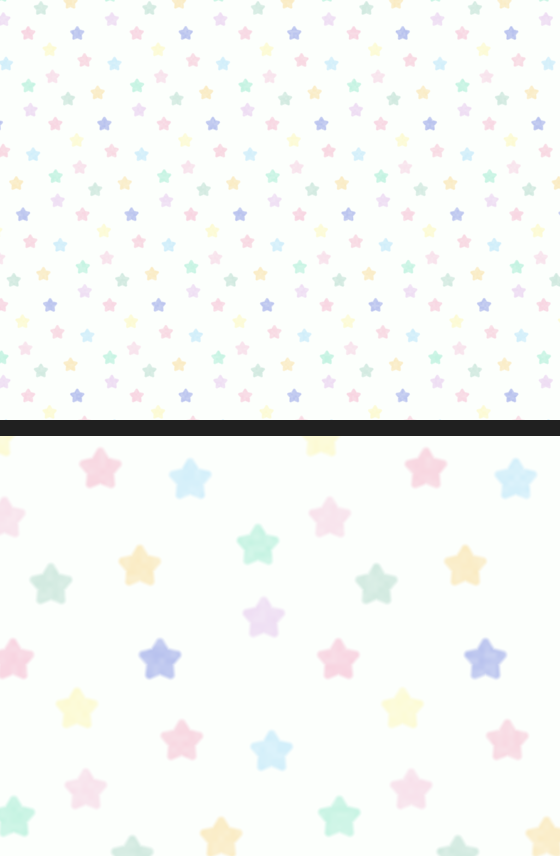
Top, the full canvas; bottom, a detail of the centre.
Give the GLSL for this pattern, as a Shadertoy shader.

```glsl
const vec2 PITCH = vec2(1.0, 0.8353);   // column width, row height

// Star centres within one repeat, y pointing down
const vec2 CENTRES[10] = vec2[](
    vec2(0.0, 0.0), vec2(0.548, 0.0), vec2(0.319, -0.128), vec2(-0.255, 0.151),
    vec2(0.067, 0.249), vec2(0.343, 0.282), vec2(-0.228, 0.4), vec2(0.551, 0.484),
    vec2(0.188, 0.548), vec2(-0.085, 0.605));

// Blue, rose, lavender, lemon, pink, sky, blush, mint, gold, sage
const vec3 COLOURS[10] = vec3[](
    vec3(0.71, 0.75, 0.93), vec3(0.97, 0.83, 0.88), vec3(0.93, 0.86, 0.95),
    vec3(0.99, 0.98, 0.82), vec3(0.97, 0.84, 0.88), vec3(0.81, 0.93, 0.98),
    vec3(0.97, 0.88, 0.92), vec3(0.76, 0.95, 0.88), vec3(0.98, 0.92, 0.76),
    vec3(0.81, 0.91, 0.87));

float hash(vec2 p) {
    vec3 q = fract(p.xyx * 0.1031);
    q += dot(q, q.yzx + 33.33);
    return fract((q.x + q.y) * q.z);
}

float valueNoise(vec2 p) {
    vec2 cell = floor(p), f = fract(p);
    f *= f * (3.0 - 2.0 * f);
    return mix(mix(hash(cell), hash(cell + vec2(1, 0)), f.x),
               mix(hash(cell + vec2(0, 1)), hash(cell + vec2(1, 1)), f.x), f.y);
}

// Signed distance to a rounded five-pointed star with one tip up
float starDistance(vec2 p) {
    const float halfSector = 0.6283185;
    float angle = abs(mod(atan(p.x, p.y) + halfSector, 2.0 * halfSector) - halfSector);
    vec2 q = length(p) * vec2(sin(angle), cos(angle));
    vec2 tip = vec2(0.0, 0.055);
    vec2 edge = 0.031 * vec2(sin(halfSector), cos(halfSector)) - tip;
    vec2 toPoint = q - tip;
    float along = clamp(dot(toPoint, edge) / dot(edge, edge), 0.0, 1.0);
    float side = sign(toPoint.x * -edge.y + toPoint.y * edge.x);
    return side * length(toPoint - edge * along) - 0.012;
}

void mainImage(out vec4 fragColor, in vec2 fragCoord) {
    float unitsPerPixel = 3.871 / iResolution.y;
    vec2 p = vec2(fragCoord.x, iResolution.y - fragCoord.y) * unitsPerPixel;
    float softness = max(unitsPerPixel, 0.008);
    float mottle = valueNoise(p * 55.0 + 40.0);
    vec3 colour = vec3(0.99, 1.0, 0.99);

    for (int i = 0; i < 10; i++) {
        // Nearest copy; each row steps a quarter column to the right
        vec2 q = p - vec2(0.712, 0.309) - CENTRES[i];
        float row = round(q.y / PITCH.y);
        q -= row * vec2(0.25, PITCH.y);
        float column = round(q.x / PITCH.x);
        q.x -= column * PITCH.x;

        // Slight fading from star to star, patchy ink within each
        float fade = 0.08 * hash(vec2(column + 20.0, row + 20.0) + float(i) * 7.0);
        float ink = 1.0 - fade - 0.22 * mottle;
        float cover = 1.0 - smoothstep(-softness, softness, starDistance(vec2(q.x, -q.y)));
        colour = mix(colour, COLOURS[i], cover * ink);
    }
    fragColor = vec4(colour, 1.0);
}
```
